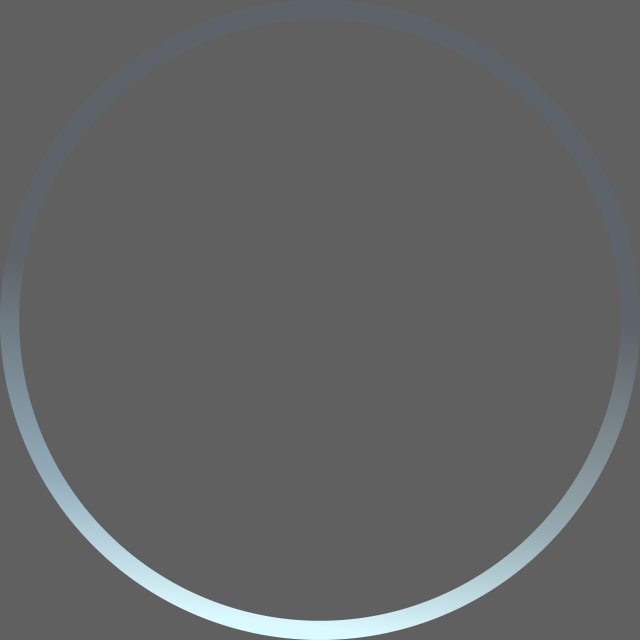
Write a WebGL 2 fragment shader that draws this background.

```glsl
#version 300 es
precision highp float;
// A thin ring on flat grey, fading from pale ice blue at the bottom to near grey at the top.

uniform vec2 u_resolution;
out vec4 fragColor;

const vec3 BACKGROUND = vec3(0.378);
const vec3 DIM = vec3(0.37, 0.39, 0.41);
const vec3 MID_LEFT = vec3(0.57, 0.67, 0.725);
const vec3 MID_RIGHT = vec3(0.59, 0.67, 0.695);
const vec3 BRIGHT = vec3(0.86, 0.98, 1.0);

// Signed distance to a ring centred on the origin
float ringDistance(vec2 p, float radius, float halfWidth) {
    return abs(length(p) - radius) - halfWidth;
}

// Coverage of a shape with an edge one pixel wide
float coverage(float dist, float pixel) {
    return clamp(0.5 - dist / pixel, 0.0, 1.0);
}

// Position of v between two ends, held to 0..1
float ramp(float start, float end, float v) {
    return clamp((v - start) / (end - start), 0.0, 1.0);
}

// Three-stop gradient along a slightly tilted axis
vec3 ringColor(vec2 p, vec2 axis) {
    float along = dot(p, axis);
    vec3 middle = mix(MID_LEFT, MID_RIGHT, ramp(-0.4, 0.4, p.x));
    vec3 color = mix(DIM, middle, ramp(-0.04, 0.29, along));
    return mix(color, BRIGHT, ramp(0.29, 0.48, along));
}

void main() {
    float side = min(u_resolution.x, u_resolution.y);
    vec2 p = (gl_FragCoord.xy - 0.5 * u_resolution) / side;

    float ring = coverage(ringDistance(p, 0.485, 0.015), 1.0 / side);
    vec3 color = ringColor(p, normalize(vec2(-0.115, -0.993)));

    fragColor = vec4(mix(BACKGROUND, color, ring), 1.0);
}
```
